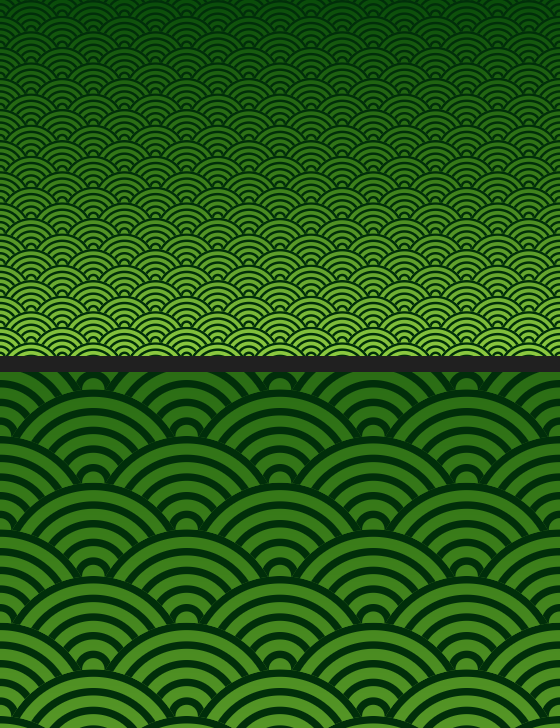
Top: the whole. Bottom: its middle third, enlarged.
A Shadertoy shader for this pattern:

```glsl
// Overlapping wave scales of concentric arcs, green brightening down the canvas.

// Coverage of a shape from its signed distance, softened over one pixel
float coverage(float dist, float pixel) {
    return clamp(0.5 - dist / pixel, 0.0, 1.0);
}

// Five light bands per scale, the innermost being a solid dome
float bands(float radius, float pixel) {
    float phase = fract(max(radius, 0.06) * 5.0 + 0.2);
    return coverage((abs(phase - 0.5) - 0.3) / 5.0, pixel);
}

// Vertical ramp from deep green at the top to lime at the bottom
vec3 bandColor(float height) {
    vec3 deep = vec3(0.04, 0.30, 0.04);
    vec3 leaf = vec3(0.23, 0.49, 0.10);
    vec3 lime = vec3(0.55, 0.79, 0.25);
    return height > 0.5 ? mix(leaf, deep, height * 2.0 - 1.0)
                        : mix(lime, leaf, height * 2.0);
}

void mainImage(out vec4 fragColor, in vec2 fragCoord) {
    // Unit = one scale radius; nine scales across, rows hung from the top edge
    float pixel = 18.0 / iResolution.x;
    vec2 p = (fragCoord - vec2(0.0, iResolution.y)) * pixel;
    float baseRow = floor(p.y * 2.0);

    // Paint rows back to front; each lower row covers the one above
    float light = 0.0;
    for (int i = 1; i >= -2; i--) {
        float row = baseRow + float(i);
        vec2 local = vec2(mod(p.x + row, 2.0) - 1.0, p.y - row * 0.5);
        float radius = length(local);
        light = mix(light, bands(radius, pixel), coverage(radius - 1.0, pixel));
    }

    vec3 ground = vec3(0.005, 0.18, 0.04);
    vec3 color = mix(ground, bandColor(fragCoord.y / iResolution.y), light);
    fragColor = vec4(color, 1.0);
}
```
